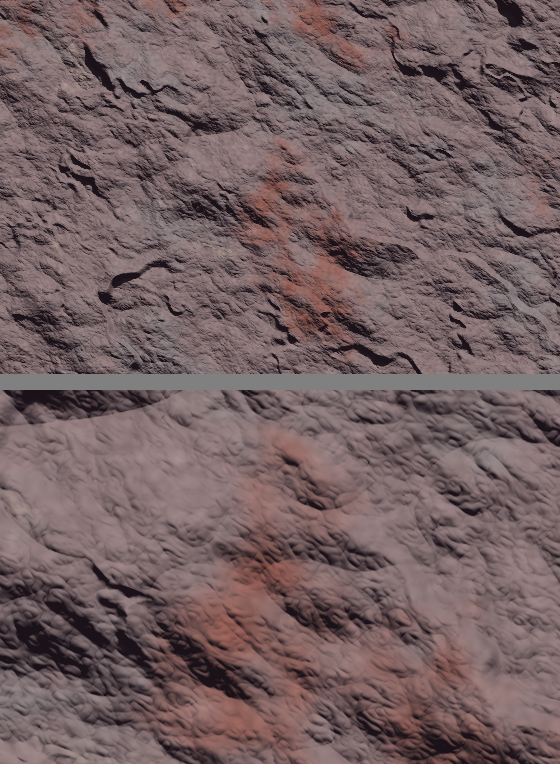
Top, the full canvas; bottom, a detail of the centre.
Reproduce this texture procedurally as a WebGL 1 fragment shader.

```glsl
precision highp float;
// Rough volcanic rock in hard sunlight: a height field of creased lumps and
// broken ledges, slanting down to the right, lit from above with cast shadows.
// Mauve stone is tinted by patches of rust red, cool grey and pale mineral.

uniform vec2 u_resolution;

const vec3 SHADOW = vec3(0.105, 0.072, 0.098);
const vec3 MAUVE = vec3(0.605, 0.515, 0.518);
const vec3 RUST = vec3(0.640, 0.395, 0.350);
const vec3 GREY = vec3(0.590, 0.555, 0.560);
const vec3 PALE = vec3(0.720, 0.640, 0.600);

const vec2 SUN_DIR = vec2(0.34, 0.94);  // heading of the sun in the plane
const float SUN_RISE = 0.90;            // tangent of its elevation
const vec2 GRAIN_DIR = vec2(0.87, -0.49);
const mat2 TURN = mat2(0.88, 0.47, -0.47, 0.88);

vec2 hash2(vec2 cell) {
  vec3 h = fract(cell.xyx * vec3(0.1031, 0.1030, 0.0973));
  h += dot(h, h.yzx + 33.33);
  return fract((h.xx + h.yz) * h.zy) * 2.0 - 1.0;
}

// Gradient noise, roughly -0.7 to 0.7
float noise(vec2 p) {
  vec2 i = floor(p);
  vec2 f = p - i;
  vec2 u = f * f * f * (f * (f * 6.0 - 15.0) + 10.0);
  vec2 e = vec2(1.0, 0.0);
  float a = dot(hash2(i), f);
  float b = dot(hash2(i + e.xy), f - e.xy);
  float c = dot(hash2(i + e.yx), f - e.yx);
  float d = dot(hash2(i + e.xx), f - e.xx);
  return mix(mix(a, b, u.x), mix(c, d, u.x), u.y);
}

// Align with the grain of the rock and stretch along it
vec2 grainSpace(vec2 p, float stretch) {
  vec2 across = vec2(-GRAIN_DIR.y, GRAIN_DIR.x);
  return vec2(dot(p, GRAIN_DIR) / stretch, dot(p, across)) + 17.3;
}

// Billowed octaves: round lumps parted by sharp creases
float lumps(vec2 q, float frequency, float steepness) {
  float sum = 0.0;
  q *= frequency;
  for (int i = 0; i < 6; i++) {
    sum += abs(noise(q)) * steepness / frequency;
    q = TURN * q * 2.03 + 7.7;
    frequency *= 2.03;
  }
  return sum;
}

// A ragged step that fades in and out along its edge
float ledge(vec2 q, float frequency, float softness, float rise) {
  q *= frequency;
  float edge = noise(q) + 0.2 * noise(q * 4.7 + 3.1);
  float strength = smoothstep(-0.12, 0.35, noise(q * 0.8 + 41.0));
  return rise * strength * smoothstep(-softness, softness, edge);
}

float rockHeight(vec2 p) {
  vec2 q = grainSpace(p, 1.5);
  return lumps(q, 4.2, 0.34)
       + ledge(q, 3.2, 0.035, 0.042)
       + ledge(TURN * q + 9.0, 8.5, 0.045, 0.018);
}

float sunlight(vec2 p, float h) {
  float blocked = 0.0;
  for (int i = 0; i < 12; i++) {
    float x = (float(i) + 0.5) / 12.0;
    float reach = 0.003 + 0.06 * x * x;
    float over = rockHeight(p + SUN_DIR * reach) - h - reach * SUN_RISE;
    blocked = max(blocked, over);
  }
  return 1.0 - smoothstep(0.0, 0.0032, blocked);
}

float diffuse(vec2 p, float h, float stepSize) {
  float dx = rockHeight(p + vec2(stepSize, 0.0)) - h;
  float dy = rockHeight(p + vec2(0.0, stepSize)) - h;
  vec3 normal = normalize(vec3(-dx, -dy, stepSize));
  float facing = max(dot(normal, normalize(vec3(SUN_DIR, SUN_RISE))), 0.0);
  return 1.2 * (1.0 - exp(-1.6 * facing));
}

// Ragged blotch mask
float patches(vec2 q, float frequency, float low, float high) {
  q *= frequency;
  float n = noise(q) + 0.4 * noise(q * 4.1) + 0.2 * noise(q * 14.0);
  return smoothstep(low, high, n);
}

vec3 stoneColour(vec2 p) {
  vec2 q = grainSpace(p, 1.3);
  vec3 stone = mix(MAUVE, GREY, 0.8 * patches(q + 5.0, 3.4, 0.02, 0.40));
  float rust = patches(q + 23.0, 2.1, 0.10, 0.46);
  stone = mix(stone, RUST, rust);
  stone = mix(stone, PALE, 0.7 * patches(q + 61.0, 6.0, 0.38, 0.55));
  return stone * (1.0 + 0.12 * noise(p * 22.0) + 0.14 * noise(p * 95.0));
}

void main() {
  vec2 p = gl_FragCoord.xy / u_resolution.y;
  float h = rockHeight(p);
  float light = diffuse(p, h, 0.0018) * mix(0.05, 1.0, sunlight(p, h));
  gl_FragColor = vec4(mix(SHADOW, stoneColour(p), light), 1.0);
}
```
